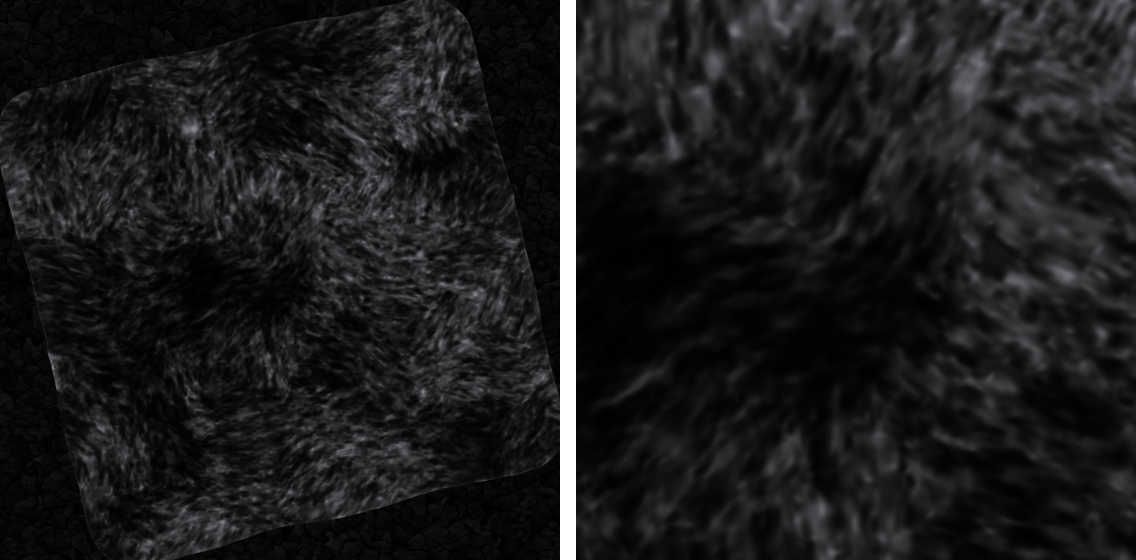
Left: the whole. Right: its middle third, enlarged.
Write a WebGL 2 fragment shader that draws this texture.

```glsl
#version 300 es
precision highp float;
// A dark mineral slab, turned slightly, lying on nearly black rubble.
// Its tone sums cloudy patches, tufts of streaked noise and soft flecks;
// the rubble is a cellular pattern of tilted chips.
uniform vec2 u_resolution;
out vec4 fragColor;

float hash(vec2 p) {
  return fract(sin(dot(p, vec2(127.1, 311.7))) * 43758.5453);
}

vec2 hash2(vec2 p) {
  return vec2(hash(p), hash(p + 37.3));
}

mat2 rotation(float a) {
  return mat2(cos(a), -sin(a), sin(a), cos(a));
}

float noise(vec2 p) {
  vec2 i = floor(p), f = fract(p);
  f = f * f * (3.0 - 2.0 * f);
  return mix(mix(hash(i), hash(i + vec2(1, 0)), f.x),
             mix(hash(i + vec2(0, 1)), hash(i + vec2(1, 1)), f.x), f.y);
}

float fbm(vec2 p) {
  float sum = 0.0, amp = 0.5;
  for (int i = 0; i < 5; i++) {
    sum += amp * noise(p);
    p = rotation(0.6) * p * 2.03 + 11.7;
    amp *= 0.5;
  }
  return sum;
}

// Streaked noise whose direction changes from tuft to tuft, centred on zero
float tufts(vec2 p) {
  vec2 q = p * 9.0, cell = floor(q);
  float sum = 0.0, power = 0.0;
  for (int y = -1; y <= 1; y++)
  for (int x = -1; x <= 1; x++) {
    vec2 id = cell + vec2(x, y);
    vec2 d = q - id - hash2(id);
    float w = exp(-5.0 * dot(d, d));
    vec2 s = rotation(0.65 + 2.6 * (hash(id + 5.1) - 0.5)) * d / 9.0;
    float streak = 0.65 * noise(s * vec2(48, 120) + id * 17.0)
                 + 0.40 * noise(s * vec2(120, 230) + id * 29.0);
    sum += w * (streak - 0.525);
    power += w * w;
  }
  return sum / sqrt(power + 1e-5);
}

// Scattered soft elongated glints
float flecks(vec2 p, float cells, float chance, vec2 size) {
  vec2 q = p * cells, cell = floor(q);
  float sum = 0.0;
  for (int y = -1; y <= 1; y++)
  for (int x = -1; x <= 1; x++) {
    vec2 id = cell + vec2(x, y);
    vec2 d = rotation(0.6 + 2.4 * (hash(id + 8.7) - 0.5)) * (q - id - hash2(id + 2.9));
    float strength = step(hash(id + 61.0), chance) * (0.4 + 0.6 * hash(id + 19.0));
    d /= size * (0.6 + 0.7 * hash(id + 43.0));
    sum += strength * exp(-dot(d, d));
  }
  return sum;
}

// Chips with dark gaps, each shaded by its own tilt
float rubble(vec2 p) {
  vec2 q = p * 32.0 + 0.9 * vec2(noise(p * 60.0), noise(p * 60.0 + 9.0));
  vec2 cell = floor(q), nearest = vec2(0), chip = vec2(0);
  float f1 = 9.0, f2 = 9.0;
  for (int y = -1; y <= 1; y++)
  for (int x = -1; x <= 1; x++) {
    vec2 id = cell + vec2(x, y);
    vec2 d = q - id - hash2(id);
    float dist = length(d);
    if (dist < f1) { f2 = f1; f1 = dist; nearest = d; chip = id; }
    else f2 = min(f2, dist);
  }
  float tilt = dot(nearest, hash2(chip + 3.0) - vec2(0.6, 0.1));
  float shade = 0.018 + 0.045 * tilt + 0.022 * hash(chip + 7.0);
  shade *= 0.35 + 1.3 * noise(p * vec2(130, 190));
  return max(shade, 0.0) * smoothstep(0.0, 0.2, f2 - f1) + 0.004;
}

float roundedBox(vec2 p, vec2 halfSize, float radius) {
  vec2 d = abs(p) - halfSize + radius;
  return length(max(d, 0.0)) + min(max(d.x, d.y), 0.0) - radius;
}

void main() {
  float unit = min(u_resolution.x, u_resolution.y);
  vec2 p = (gl_FragCoord.xy - 0.5 * u_resolution) / unit;

  // Slab outline, slightly uneven
  float edge = roundedBox(rotation(0.237) * p, vec2(0.437, 0.436), 0.085);
  edge += 0.014 * (noise(p * 7.0) - 0.5) + 0.003 * (noise(p * 38.0) - 0.5);
  float inside = smoothstep(0.75, -0.75, edge * unit);

  // Mineral tone: roughly normal, then curved to give deep blacks
  vec2 warp = vec2(fbm(p * 9.0 + 3.0), fbm(p * 9.0 + 21.0)) - 0.48;
  float patches = 5.8 * (fbm(p * 6.5 + 1.2 * warp + 14.0) - 0.47);
  float z = patches + 3.9 * tufts(p + 0.025 * warp);
  float glints = 1.3 * flecks(p, 42.0, 0.45, vec2(0.32, 0.15))
               + 1.0 * flecks(p + 0.37, 85.0, 0.45, vec2(0.40, 0.22))
               + 1.8 * flecks(p + 0.71, 12.0, 0.16, vec2(0.19, 0.11));
  z += glints * smoothstep(-1.2, 0.6, patches) - 0.1;
  float mineral = 0.108 * log(1.0 + exp(1.3 * z));

  // Pale film and thin rim along the border
  float film = 0.025 * exp(edge * 32.0);
  float rim = 0.07 * exp(-pow((edge + 0.002) / 0.0017, 2.0)) * noise(p * 22.0);
  vec3 slab = (mineral + film + rim) * vec3(0.985, 0.985, 1.03);

  vec3 ground = rubble(p) * vec3(1.0, 1.0, 1.02);
  fragColor = vec4(mix(ground, slab, inside), 1.0);
}
```
